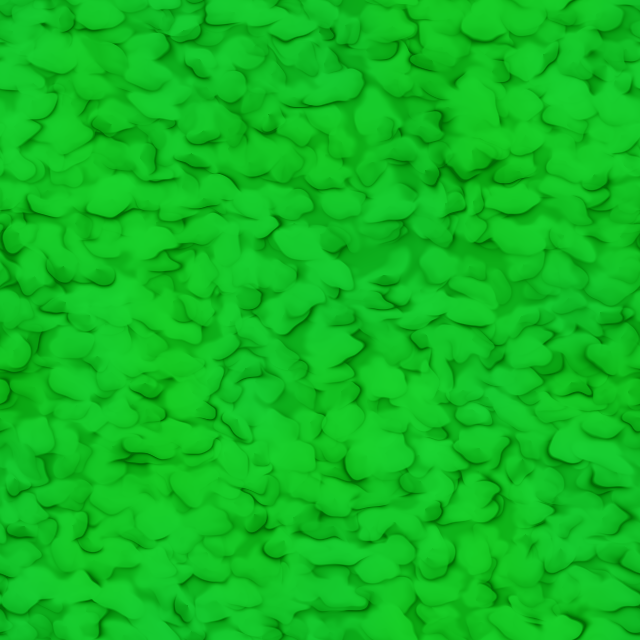
A Shadertoy shader for this texture:

```glsl
float hash(vec2 p) {
    return fract(sin(dot(p, vec2(127.1, 311.7))) * 43758.5453);
}

// Value noise that wraps after a whole number of cells
float noise(vec2 uv, float cells) {
    vec2 p = uv * cells;
    vec2 i = floor(p);
    vec2 f = fract(p);
    f = f * f * (3.0 - 2.0 * f);
    vec2 a = mod(i, cells);
    vec2 b = mod(i + 1.0, cells);
    return mix(mix(hash(a), hash(vec2(b.x, a.y)), f.x),
               mix(hash(vec2(a.x, b.y)), hash(b), f.x), f.y);
}

// Paints one soft leaf clump, and the shadow under its lower rim, over the tone
float paintClump(float tone, vec2 q, vec2 key) {
    float r1 = hash(key + 11.3);
    float r2 = hash(key + 23.7);
    float r3 = hash(key + 41.9);
    float tilt = -0.25 + 0.9 * (r1 - 0.5);
    float c = cos(tilt);
    float s = sin(tilt);
    vec2 local = vec2(c * q.x + s * q.y, c * q.y - s * q.x);
    vec2 size = vec2(mix(0.34, 0.66, r2), mix(0.25, 0.45, r3));

    // Lobed outline, with its edge at 1
    vec2 e = local / size;
    float angle = atan(e.y, e.x + 1e-5);
    float d = length(e) + 0.09 * sin(3.0 * angle + 6.28 * r3)
            + 0.05 * sin(5.0 * angle + 6.28 * r2);

    float shadeAngle = -1.1 + 2.8 * (fract(r2 * 7.3) - 0.5);
    float lower = dot(q / (length(q) + 1e-4), vec2(cos(shadeAngle), sin(shadeAngle)));
    float shadow = exp(-7.5 * max(d - 1.0, 0.0)) * smoothstep(0.1, 0.95, lower);
    tone = mix(tone, -0.1, shadow * mix(0.15, 0.9, r1 * r1));

    float body = 0.94 + 0.2 * (r3 - 0.5) - 0.14 * smoothstep(0.4, 1.0, d) * max(lower, 0.0)
               + 0.04 * e.y;
    float softness = mix(0.55, 0.12, smoothstep(-0.4, 0.5, lower));
    float mask = 1.0 - smoothstep(1.0 - softness, 1.0, d);
    return mix(tone, body, mask * mix(0.65, 1.0, r2));
}

void mainImage(out vec4 fragColor, in vec2 fragCoord) {
    vec2 uv = fragCoord / iResolution.xy;

    // Bend the outlines
    vec2 p = uv + 0.024 * (vec2(noise(uv, 13.0), noise(uv + 0.37, 13.0)) - 0.5)
           + 0.013 * (vec2(noise(uv, 37.0), noise(uv + 0.61, 37.0)) - 0.5);

    // Layers of clumps, each hanging over the ones below it
    float tone = 0.7;
    for (int layer = 0; layer < 4; layer++) {
        float k = float(layer);
        vec2 grid = vec2(11.0 + k, 15.0 + k);
        vec2 g = p * grid + 0.37 * k;
        for (int y = -1; y <= 1; y++) {
            for (int x = -1; x <= 1; x++) {
                vec2 cell = floor(g) + vec2(x, y);
                vec2 key = mod(cell, grid) + 37.0 * k;
                vec2 centre = cell + 0.2 + 0.6 * vec2(hash(key), hash(key + 7.1));
                tone = paintClump(tone, (g - centre) / grid * 14.0, key);
            }
        }
    }

    // Broad light patches, faint mottling and contrast
    tone += 0.14 * (noise(uv, 6.0) - 0.5) + 0.1 * (noise(p, 31.0) - 0.5);
    tone = 0.89 + 1.35 * (tone - 0.8);
    tone = clamp(tone - 0.5 * max(tone - 1.0, 0.0), 0.0, 1.15);

    // Dark crevice green to bright leaf green, with cooler patches
    float warmth = pow(tone, 1.7);
    float cool = noise(uv + 0.23, 8.0) - 0.5;
    vec3 green = vec3(0.08 * warmth, 0.43 + 0.35 * tone, 0.02 + 0.14 * warmth);
    green.b += 0.06 * cool * tone;
    fragColor = vec4(clamp(green, 0.0, 1.0), 1.0);
}
```
